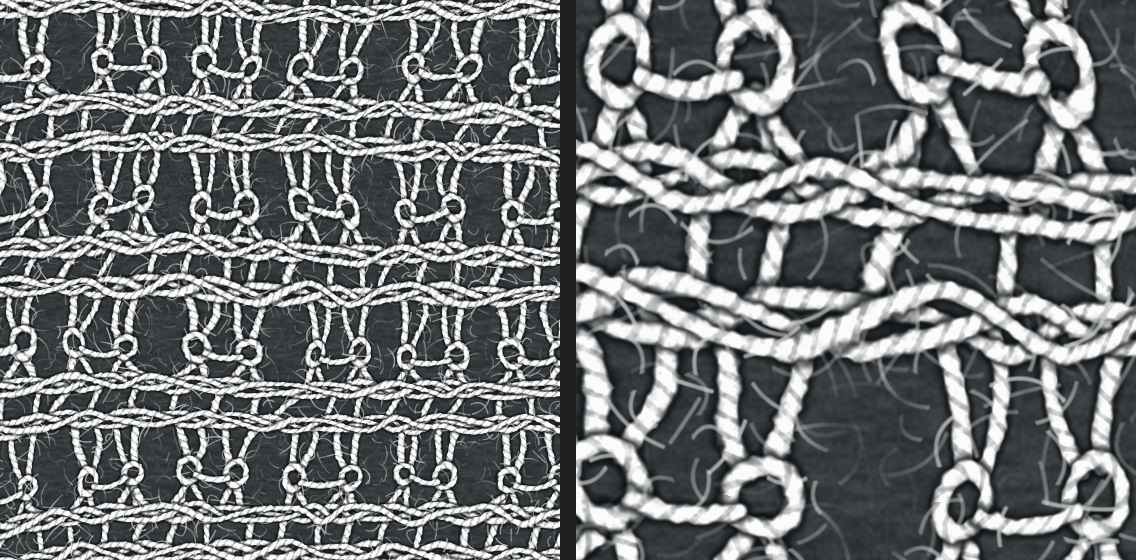
Left: the whole. Right: its middle third, enlarged.
A three.js fragment shader for this texture:

```glsl
// Open lace knit of fuzzy white twisted yarn over dark slate cloth.
#define STITCH 0.191
#define ROW 1.28
#define RAIL 0.92
#define YARN 0.028
#define SOFT 0.008
#define TWIST 85.0
#define JITTER 0.09
#define HAIR_GRID 0.16
#define SLATE 0.222
#define INK 0.055
#define TAU 6.28318

varying vec2 vUv;

float tone;     // brightness painted so far
float nearest;  // distance to the closest yarn
float fray;     // ragged offset of yarn edges
float grain;    // fibre speckle

float hash(vec2 p) {
  vec3 q = fract(vec3(p.xyx) * 0.1031);
  q += dot(q, q.yzx + 33.33);
  return fract((q.x + q.y) * q.z);
}

vec2 hash2(vec2 p) {
  return vec2(hash(p + 17.3), hash(p + 61.7));
}

float noise(vec2 p) {
  vec2 i = floor(p), f = fract(p);
  f = f * f * (3.0 - 2.0 * f);
  return mix(mix(hash(i), hash(i + vec2(1, 0)), f.x),
             mix(hash(i + vec2(0, 1)), hash(i + 1.0), f.x), f.y);
}

// Bowed segment: distance, signed side offset, length along it
vec3 arc(vec2 p, vec2 a, vec2 b, float bow) {
  float len = length(b - a);
  vec2 dir = (b - a) / len, q = p - a;
  float s = dot(q, dir), h = clamp(s / len, 0.0, 1.0);
  float slope = 4.0 * bow * (1.0 - 2.0 * h) / len;
  float side = dir.x * q.y - dir.y * q.x - 4.0 * bow * h * (1.0 - h);
  side /= sqrt(1.0 + slope * slope);
  return vec3(length(vec2(s - h * len, side)), side, s);
}

// Paint one yarn, with a dark rim where it crosses what lies below
void lay(vec3 yarn, float width) {
  float d = yarn.x + fray;
  float r = d / width;
  nearest = min(nearest, d);
  float ply = sin(yarn.z * TWIST + 1.8 * yarn.y / width);
  float shade = 1.08 - 0.32 * r * r - 0.26 * smoothstep(0.1, 1.0, ply) + grain;
  tone = mix(tone, INK, 0.8 * (1.0 - smoothstep(width, width + 0.032, d)));
  tone = mix(tone, shade, 1.0 - smoothstep(width - SOFT, width + SOFT, d));
}

vec2 knot(vec2 at, vec2 cell) {
  return at + JITTER * (hash2(cell * 7.0 + at * 53.0) - 0.5);
}

// One stitch: slanted ladder, then mirrored legs and eyelet rings
void stitch(vec2 p, vec2 cell) {
  for (int i = 0; i < 3; i++) {
    float x = float(i) / 3.0 - 0.3;
    float lean = 0.24 * hash(cell + x * 9.0);
    lay(arc(p, knot(vec2(x, RAIL), cell), knot(vec2(x - lean, ROW), cell), 0.02), YARN);
  }
  vec2 bridgeEnd = vec2(0.0);
  for (int i = 0; i < 2; i++) {
    float m = float(i) * 2.0 - 1.0;
    vec2 eye = knot(vec2(m * 0.23, 0.55), cell);
    vec2 foot = eye + vec2(0.0, 0.1);
    float radius = 0.085 + 0.025 * hash(eye * 31.0 + cell);
    lay(arc(p, knot(vec2(m * 0.11, 0.0), cell), eye - vec2(m * 0.05, 0.08), m * 0.045), YARN);
    lay(arc(p, knot(vec2(m * 0.32, 0.0), cell), eye + vec2(m * 0.02, -0.1), m * 0.02), YARN * 1.15);
    lay(arc(p, foot, knot(vec2(m * 0.1, RAIL), cell), m * 0.02), YARN);
    lay(arc(p, foot, knot(vec2(m * 0.3, RAIL), cell), -m * 0.02), YARN * 1.15);
    if (hash(cell + m * 3.7) > 0.45)
      lay(arc(p, foot + vec2(m * 0.04, 0.08), knot(vec2(m * 0.53, RAIL), cell), m * 0.03), YARN);
    vec2 q = (p - eye) * vec2(1.1, 0.9);
    float ring = length(q) - radius;
    lay(vec3(abs(ring), ring, atan(q.y, q.x) * 0.0739), YARN);
    vec2 inner = eye + vec2(-m * 0.07, 0.05);
    if (i == 1) lay(arc(p, bridgeEnd, inner, 0.03), YARN);
    bridgeEnd = inner;
  }
}

// Three yarns plaited along a horizontal rail
void plait(vec2 p, float y) {
  float bend = 3.0 * noise(p * 1.7);
  for (int k = 0; k < 3; k++) {
    float phase = TAU * p.x + bend + float(k) * TAU / 3.0;
    float side = (y - 0.068 * sin(phase)) / sqrt(1.0 + 0.18 * pow(cos(phase), 2.0));
    lay(vec3(abs(side), side, p.x), YARN * 0.95);
  }
}

// Loose curled fibres near the yarn
void fuzz(vec2 p) {
  float fade = 1.0 - 0.85 * smoothstep(0.03, 0.22, nearest);
  for (int n = 0; n < 18; n++) {
    float k = float(n);
    vec2 id = floor(p / HAIR_GRID) + vec2(mod(k, 3.0), mod(floor(k / 3.0), 3.0)) - 1.0;
    vec2 seed = id + 91.0 * floor(k / 9.0);
    float angle = TAU * hash(seed);
    vec2 reach = vec2(cos(angle), sin(angle)) * mix(0.04, 0.12, hash(seed + 5.1));
    vec2 mid = (id + hash2(seed)) * HAIR_GRID;
    float d = arc(p, mid - reach, mid + reach, 0.1 * hash(seed + 8.4) - 0.05).x;
    float alpha = fade * 0.8 * hash(seed + 2.9) * (1.0 - smoothstep(0.002, 0.011, d));
    tone = max(tone, mix(tone, 0.8, alpha));
  }
}

void main() {
  vec2 p = vec2(vUv.x - 0.208, 0.727 - vUv.y) / STITCH;
  vec2 cloth = p;
  // Uneven tension of the knit
  p += 0.26 * (vec2(noise(p * 0.6), noise(p * 0.6 + 40.0)) - 0.5);
  p += 0.07 * (vec2(noise(p * 3.5), noise(p * 3.5 + 80.0)) - 0.5);

  fray = 0.016 * (noise(cloth * 34.0) - 0.5);
  grain = 0.26 * (noise(cloth * 75.0) - 0.5);
  nearest = 1.0;
  tone = SLATE + 0.07 * (noise(cloth * vec2(13.0, 45.0)) - 0.5)
               + 0.05 * (noise(cloth * 80.0) - 0.5);

  float row = floor(p.y / ROW);
  float y = p.y - row * ROW;
  for (int i = 0; i < 2; i++) {
    float column = floor(p.x) + float(i);
    stitch(vec2(p.x - column, y), vec2(column, row));
  }
  plait(p, mod(y + 0.5 * ROW, ROW) - 0.5 * ROW);
  plait(p + 5.3, y - RAIL);
  fuzz(cloth);

  tone = clamp(tone, 0.0, 0.985);
  gl_FragColor = vec4(vec3(tone) + vec3(-0.016, 0.003, 0.012) * (1.0 - tone), 1.0);
}
```
